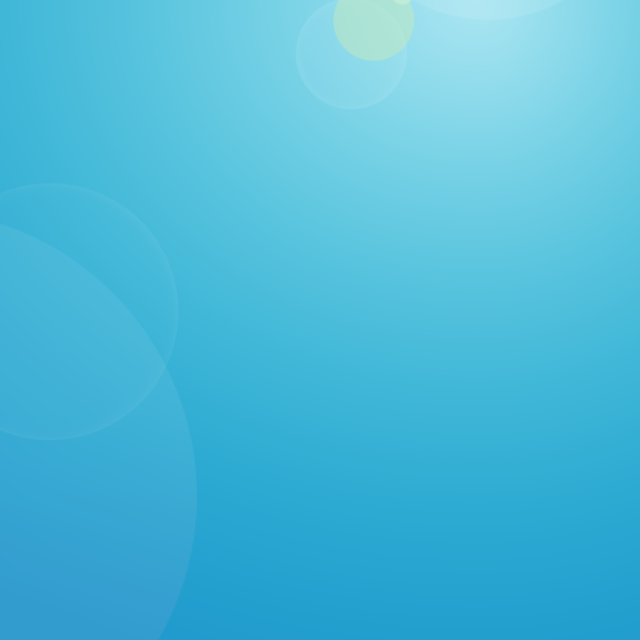
Reproduce this background procedurally as a three.js fragment shader.

```glsl
// Bright aqua backdrop: an off-centre glow falls from the top edge into deep blue,
// overlaid with translucent lens discs and thin rimmed bubbles.
// The glow is a curved colour ramp over distance; the discs are distance functions.

varying vec2 vUv;

const float EDGE = 0.0018;
const vec3 WHITE = vec3(1.0);
const vec3 GLOW_CORE = vec3(0.70, 0.91, 0.955);
const vec3 GLOW_BEND = vec3(0.18, 0.725, 0.835);
const vec3 DEEP_BLUE = vec3(0.13, 0.61, 0.805);
const vec3 HAZE_AQUA = vec3(0.48, 0.79, 0.89);
const vec3 HAZE_BLUE = vec3(0.50, 0.66, 0.85);
const vec3 LIME = vec3(0.75, 0.91, 0.76);
const vec3 PALE_LIME = vec3(0.80, 0.95, 0.85);

float circleDistance(vec2 p, vec2 center, float radius) {
  return length(p - center) - radius;
}

// Quadratic blend gives a ramp without visible bands
vec3 curvedRamp(vec3 a, vec3 b, vec3 c, float t) {
  return mix(mix(a, b, t), mix(b, c, t), t);
}

// The glow reaches further to the left than to the right
vec3 glowBackdrop(vec2 p, vec2 center) {
  vec2 offset = p - center;
  offset.x *= mix(0.79, 1.0, smoothstep(-0.1, 0.1, offset.x));
  offset.y *= 0.95;
  float reach = sqrt(dot(offset, offset) + 0.002);
  return curvedRamp(GLOW_CORE, GLOW_BEND, DEEP_BLUE, min(reach, 1.05));
}

vec3 addDisc(vec3 base, vec2 p, vec2 center, float radius, vec3 tint, float opacity) {
  float d = circleDistance(p, center, radius);
  return mix(base, tint, opacity * (1.0 - smoothstep(-EDGE, EDGE, d)));
}

// Faint fill with a brighter rim that fades inwards
vec3 addBubble(vec3 base, vec2 p, vec2 center, float radius, float fill, float rim) {
  float d = circleDistance(p, center, radius);
  float inside = 1.0 - smoothstep(-EDGE, EDGE, d);
  float rimLight = exp(-abs(d) / 0.006);
  return mix(base, WHITE, inside * (fill + rim * rimLight));
}

void main() {
  vec3 color = glowBackdrop(vUv, vec2(0.745, 1.0));

  // Large discs at the left and above the top edge
  vec3 haze = mix(HAZE_BLUE, HAZE_AQUA, smoothstep(0.0, 0.4, vUv.y));
  color = addDisc(color, vUv, vec2(-0.141, 0.225), 0.4486, haze, 0.2);
  color = addDisc(color, vUv, vec2(0.763, 1.209), 0.240, WHITE, 0.10);

  // Rimmed bubbles
  color = addBubble(color, vUv, vec2(0.078, 0.513), 0.2005, 0.02, 0.05);
  color = addBubble(color, vUv, vec2(0.549, 0.916), 0.0866, 0.05, 0.07);

  // Lime flares at the top
  color = addDisc(color, vUv, vec2(0.584, 0.968), 0.063, LIME, 0.55);
  color = addDisc(color, vUv, vec2(0.629, 1.011), 0.018, PALE_LIME, 0.6);

  gl_FragColor = vec4(color, 1.0);
}
```
